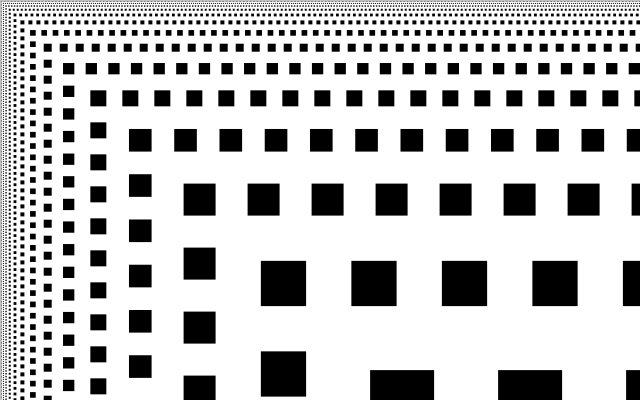
Write a Shadertoy shader that draws this pattern.

```glsl
#define LAYERS 15
#define FIRST_SIZE (1.0 / 800.0)
#define GROWTH sqrt(2.0)
#define INK vec3(0.0)
#define PAPER vec3(1.0)

// Length covered by a single band of the given size, from 0 up to t
vec2 bandLength(vec2 t, float size) {
    return clamp(t, 0.0, size);
}

// Length covered by bands repeated every two sizes, from 0 up to t
vec2 stripeLength(vec2 t, float size) {
    t = max(t, 0.0);
    vec2 count = floor(t / (2.0 * size));
    return count * size + min(t - count * 2.0 * size, size);
}

void mainImage(out vec4 fragColor, in vec2 fragCoord) {
    // Canvas heights, measured from the top left corner
    float pixel = 1.0 / iResolution.y;
    vec2 p = vec2(fragCoord.x, iResolution.y - fragCoord.y) * pixel;

    float size = FIRST_SIZE;
    float start = 0.0;
    float ink = 0.0;

    // Nested corners of squares, each one larger and further in
    for (int i = 0; i < LAYERS; i++) {
        vec2 lower = p - start - 0.5 * pixel;
        vec2 upper = lower + pixel;

        // Exact share of the pixel covered along each axis
        vec2 band = (bandLength(upper, size) - bandLength(lower, size)) / pixel;
        vec2 stripes = (stripeLength(upper, size) - stripeLength(lower, size)) / pixel;

        // Row plus column, counting the shared corner square once
        ink += stripes.x * band.y + band.x * stripes.y - band.x * band.y;

        // The gap to the next layer equals the next square
        start += size * (1.0 + GROWTH);
        size *= GROWTH;
    }

    fragColor = vec4(mix(PAPER, INK, clamp(ink, 0.0, 1.0)), 1.0);
}
```
